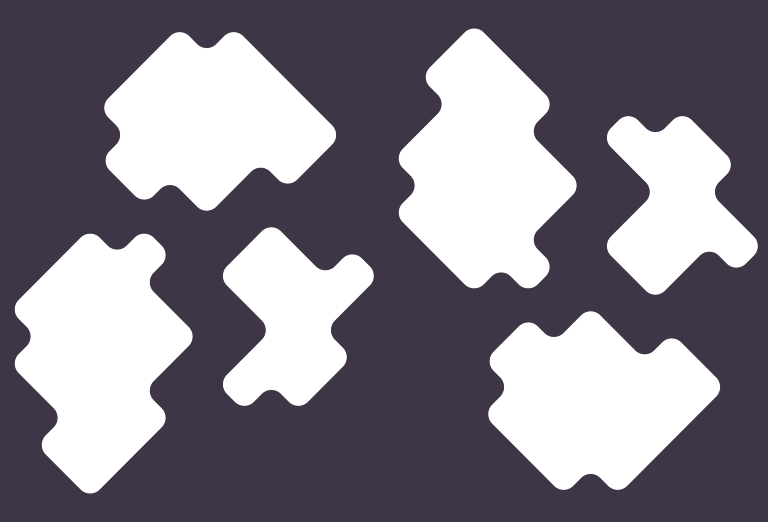
A Shadertoy shader for this background:

```glsl
// White stepped blobs with rounded corners, turned 45 degrees, on dark plum; the left half mirrors the right.

const float cornerRadius = 0.354;

// Signed distance to a closed outline whose steps run along x and y in turn.
float roundedOutline(vec2 q, float steps[14], int count) {
    float dist = 1e3;
    float side = 1.0;
    vec2 vertex = vec2(0.0);
    for (int i = 0; i < count; i++) {
        bool alongX = i % 2 == 0;
        float stepNow = steps[i];
        float stepNext = steps[(i + 1) % count];
        vec2 move = alongX ? vec2(stepNow, 0.0) : vec2(0.0, stepNow);
        vec2 dir = sign(move);
        vec2 nextDir = alongX ? vec2(0.0, sign(stepNext)) : vec2(sign(stepNext), 0.0);

        // Straight part, trimmed at both ends
        vec2 rel = q - vertex;
        float along = clamp(dot(rel, dir), cornerRadius, abs(stepNow) - cornerRadius);
        dist = min(dist, length(rel - dir * along));

        // Crossing test for the sharp outline
        bool spans = (q.y < vertex.y) != (q.y < vertex.y + move.y);
        if (!alongX && spans && q.x < vertex.x) side = -side;

        // Corner arc; the sliver beyond it changes side
        vertex += move;
        rel = q - vertex - (nextDir - dir) * cornerRadius;
        vec2 outward = vec2(dot(rel, dir), -dot(rel, nextDir));
        if (min(outward.x, outward.y) > 0.0) {
            float beyondArc = length(rel) - cornerRadius;
            dist = min(dist, abs(beyondArc));
            if (beyondArc > 0.0 && max(outward.x, outward.y) < cornerRadius) side = -side;
        }
    }
    return side * dist;
}

// Diagonal coordinates: x runs down-right, y runs up-right.
vec2 diagonal(vec2 p) {
    return 0.5 * vec2(p.x + p.y, p.x - p.y);
}

void mainImage(out vec4 fragColor, in vec2 fragCoord) {
    vec2 uv = fragCoord / iResolution.xy;

    // Fold both halves onto one tile, flipped upright on the left
    float down = uv.x < 0.5 ? uv.y : 1.0 - uv.y;
    vec2 p = vec2(mod(uv.x, 0.5), down) * vec2(28.444, 19.26);

    // Three blobs, each walked clockwise from its upper left tip
    float tall = roundedOutline(diagonal(p - vec2(3.34, 0.845)),
        float[14](3.0, -1.0, 2.0, -2.0, 1.0, -1.0, -1.0, -1.0, -3.0, 1.0, -1.0, 2.0, -1.0, 2.0), 14);
    float crossed = roundedOutline(diagonal(p - vec2(9.05, 4.08)),
        float[14](1.0, 1.0, 2.0, -1.0, 2.0, -1.0, -1.0, -2.0, -2.0, 2.0, -2.0, 1.0, 0.0, 0.0), 12);
    float wide = roundedOutline(diagonal(p - vec2(5.345, 11.69)),
        float[14](0.95, 1.36, 2.0, 1.0, 2.0, -4.0, -1.0, -1.0, -3.0, 1.0, -0.95, 1.64, 0.0, 0.0), 12);

    // Smooth edge about one pixel wide
    float dist = min(tall, min(crossed, wide));
    float pixel = 13.62 / iResolution.y;
    float cover = smoothstep(0.6 * pixel, -0.6 * pixel, dist);

    vec3 plum = vec3(0.243, 0.212, 0.275);
    fragColor = vec4(mix(plum, vec3(1.0), cover), 1.0);
}
```
